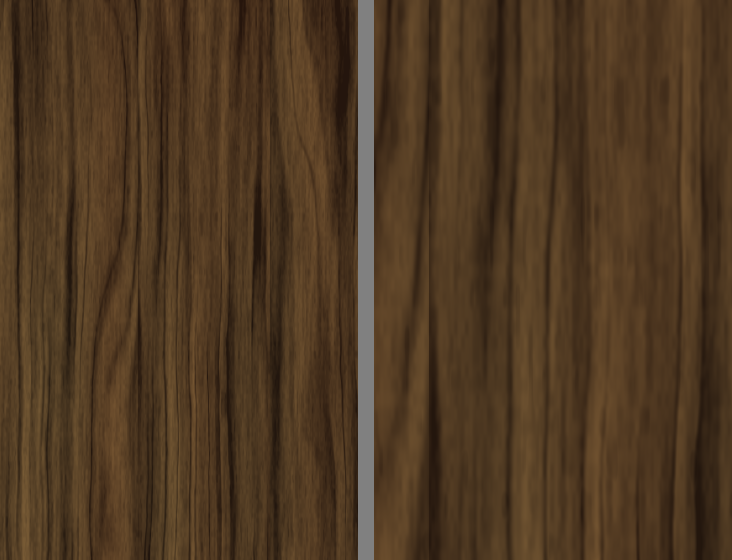
Left, the full canvas; right, a detail of the centre.
A Shadertoy shader for this texture:

```glsl
// Dark walnut veneer: upright streaked grain with two calm cathedral bands.
#define DARK vec3(0.125, 0.075, 0.045)
#define LIGHT vec3(0.455, 0.335, 0.195)
#define RED_TINT vec3(0.016, -0.008, -0.008)
#define SEAMS vec2(0.385, 0.755)
#define CALM_CENTRES vec2(0.31, 0.88)
#define CALM_WIDTHS vec2(0.06, 0.09)
#define CALM_STRENGTH 0.77
#define WANDER 0.036
#define RING_COUNT 58.0
#define LINE_DEPTH 0.42
#define FIBRE_DEPTH 0.20
#define BRIGHTNESS 0.60

float hash(vec2 p) {
    return fract(sin(dot(p, vec2(127.1, 311.7))) * 43758.5453);
}

// Smooth value noise, 0 to 1
float noise(vec2 p) {
    vec2 cell = floor(p), f = fract(p);
    f = f * f * f * (f * (f * 6.0 - 15.0) + 10.0);
    float low = mix(hash(cell), hash(cell + vec2(1, 0)), f.x);
    float high = mix(hash(cell + vec2(0, 1)), hash(cell + vec2(1, 1)), f.x);
    return mix(low, high, f.y);
}

// Noise centred on zero, with its own seed
float wave(vec2 p, float seed) {
    return noise(p + vec2(seed * 17.3, seed * 9.7)) - 0.5;
}

void mainImage(out vec4 fragColor, in vec2 fragCoord) {
    vec2 p = fragCoord / iResolution.x;
    float pixel = 1.0 / iResolution.x;
    float leaf = step(SEAMS.x, p.x) + step(SEAMS.y, p.x);

    // Ring coordinate, stretched wide inside the calm bands
    vec2 bend = tanh((p.x - CALM_CENTRES) / CALM_WIDTHS);
    float calm = dot(1.0 - bend * bend, vec2(1.0));
    float ring = p.x - CALM_STRENGTH * dot(bend, CALM_WIDTHS);

    // Slow drift and small ripples shared by neighbouring rings
    float drift = wave(p * vec2(5.0, 1.1), 1.0 + leaf);
    float ripple = wave(p * vec2(13.0, 5.0), 5.0 + leaf);
    float tremor = wave(p * vec2(35.0, 16.0), 9.0);
    ring += WANDER * (1.0 + 1.6 * calm) * drift + 0.009 * ripple + 0.0022 * tremor;
    ring += leaf * 0.37;

    // Broad bands and narrow streaks
    float broad = wave(vec2(ring * 9.0, p.y * 0.7), 11.0);
    float band = wave(vec2(ring * 27.0, p.y * 0.5), 13.0);
    float streak = wave(vec2(ring * 66.0, p.y * 0.9), 17.0);
    float thread = wave(vec2(ring * 130.0, p.y * 1.6), 19.0);

    // Dark growth lines that fade in and out along their length
    float contour = abs(wave(vec2(ring * RING_COUNT, p.y * 0.45), 23.0));
    float line = 1.0 - smoothstep(0.0, 0.15, contour);
    line *= smoothstep(-0.35, 0.25, wave(vec2(ring * 20.0, p.y * 2.2), 29.0));
    line *= 1.0 - 0.35 * min(calm, 1.0);

    // Dark smears, mostly in the calm bands
    float smear = smoothstep(0.14, 0.40, wave(vec2(ring * 36.0, p.y * 2.3), 31.0));
    smear *= 0.10 + 0.32 * calm;

    // Fine fibres and short pores
    float fibre = wave(p * vec2(190.0, 14.0), 37.0);
    float fleck = wave(p * vec2(290.0, 75.0), 41.0);
    float pore = smoothstep(0.24, 0.44, wave(p * vec2(165.0, 26.0), 43.0));

    float tone = BRIGHTNESS + 0.26 * broad + 0.46 * band + 0.36 * streak + 0.16 * thread;
    tone += FIBRE_DEPTH * (fibre + 0.6 * fleck) - 0.10 * pore;
    tone -= LINE_DEPTH * line + smear + 0.07 * calm;

    // Thin veneer joints
    vec2 joint = 1.0 - smoothstep(vec2(0.0), vec2(0.002 + pixel), abs(p.x - SEAMS));
    tone -= dot(joint, vec2(0.05, 0.09));

    float redness = 0.65 * calm - broad + 0.6 * wave(p * vec2(6.0, 2.0), 47.0);
    vec3 wood = mix(DARK, LIGHT, clamp(tone, 0.04, 1.05));
    fragColor = vec4(wood + RED_TINT * redness, 1.0);
}
```
